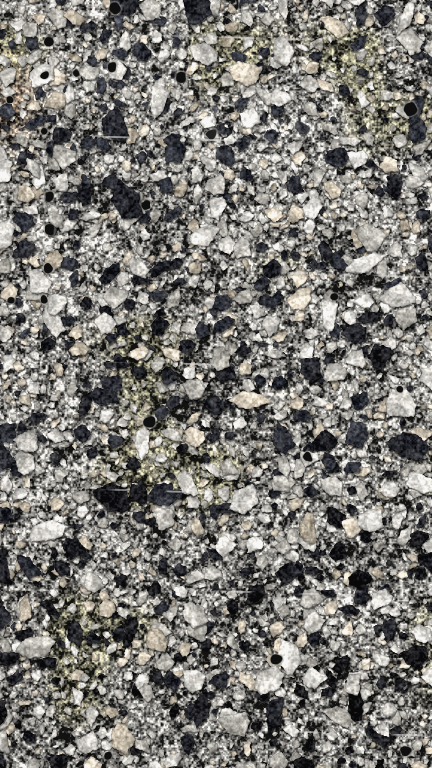
Give the GLSL for this texture, as a Shadertoy shader.

```glsl
// Weathered exposed-aggregate concrete: pale and black stone chips in gritty grey cement.

vec3 hash3(vec2 p) {
    vec3 q = fract(p.xyx * vec3(0.1031, 0.1030, 0.0973));
    q += dot(q, q.yxz + 33.33);
    return fract((q.xxy + q.yzz) * q.zyx);
}

float noise(vec2 p) {
    vec2 i = floor(p), f = fract(p);
    f = f * f * (3.0 - 2.0 * f);
    return mix(mix(hash3(i).x, hash3(i + vec2(1, 0)).x, f.x),
               mix(hash3(i + vec2(0, 1)).x, hash3(i + vec2(1, 1)).x, f.x), f.y);
}

// Signed grain around zero, from clumps down to single sand grains
float grit(vec2 p) {
    return 0.30 * (noise(p * 31.0) - 0.5) + 0.40 * (noise(p * 76.0 + 7.3) - 0.5)
         + 0.70 * (noise(p * 157.0 + 3.1) - 0.5) + 0.55 * (noise(p * 290.0 + 9.7) - 0.5);
}

// Irregular convex chip: intersection of randomly set half planes
float chip(vec2 q, float radius, vec2 seed) {
    float d = -1.0;
    for (int k = 0; k < 6; k++) {
        vec3 h = hash3(seed + float(k) * 17.3);
        float a = (float(k) + 0.75 * h.x) * 1.0472;
        d = max(d, dot(q, vec2(cos(a), sin(a))) - radius * mix(0.72, 1.15, h.y));
    }
    return d;
}

// Scatter one size class of chips over the surface, with shade on their lower side
void addChips(inout vec3 col, vec2 p, float cell, float density, float darkShare, float height) {
    vec2 home = floor(p / cell);
    float grain = grit(p + 4.7);
    float wobble = 0.0045 * (noise(p * 110.0) - 0.5) + 0.002 * (noise(p * 240.0) - 0.5);
    for (int y = -1; y <= 1; y++)
    for (int x = -1; x <= 1; x++) {
        vec2 id = home + vec2(x, y);
        vec2 seed = id + cell * 3100.0 + 60.0;
        vec3 place = hash3(seed), look = hash3(seed + 41.7), form = hash3(seed + 83.1);
        if (place.z > density) continue;

        vec2 q = p / cell - id - 0.5 - 0.65 * (place.xy - 0.5);
        float turn = 6.2832 * form.x, c = cos(turn), s = sin(turn);
        mat2 spin = mat2(c, s, -s, c);
        float stretch = mix(1.0, 1.65, form.y * form.y);
        vec2 squash = vec2(1.0 / stretch, sqrt(stretch));
        float radius = mix(0.23, 0.40, form.z);
        float d = chip(spin * q * squash, radius, seed) * cell + wobble;
        vec2 lift = vec2(-0.0015, 0.0035) / cell;
        float under = chip(spin * (q + lift) * squash, radius, seed) * cell + wobble;

        bool dark = look.x < darkShare;
        vec3 pale = mix(vec3(0.67, 0.66, 0.63), vec3(0.91, 0.90, 0.88), look.y);
        pale = mix(pale, pale * vec3(1.0, 0.96, 0.90), step(0.75, look.z));
        vec3 black = mix(vec3(0.07, 0.07, 0.08), vec3(0.25, 0.26, 0.30),
                         clamp(look.y * 0.55 + height * 0.55 - 0.1, 0.0, 1.0));
        vec3 stone = dark ? black + 0.30 * grain : pale + 0.36 * grain;

        // Broken facet across the chip and a worn rim
        float facet = dot(spin * q, vec2(0.6, 0.8)) + 0.12 * (look.z - 0.5);
        stone *= 1.0 + 0.14 * smoothstep(-0.03, 0.03, facet) - 0.06;
        stone *= 1.0 - 0.22 * smoothstep(-0.004, 0.0, d);

        col *= 1.0 - 0.48 * smoothstep(0.003, -0.002, under);
        col = mix(col, stone, smoothstep(0.0013, -0.0013, d));
    }
}

// Round air holes, sparse and mostly high on the left
void addPits(inout vec3 col, vec2 p, float height) {
    vec2 id = floor(p / 0.075);
    vec3 h = hash3(id + 211.0);
    float chance = 0.04 + 0.35 * smoothstep(0.35, 0.05, p.x) * smoothstep(0.5, 0.8, height);
    vec2 q = p - (id + 0.3 + 0.4 * h.xy) * 0.075;
    float d = length(q) - mix(0.007, 0.015, h.x) + 0.006 * (noise(p * 90.0) - 0.5);
    float open = step(h.z, chance);
    col = mix(col, vec3(0.62, 0.61, 0.58), 0.5 * open * smoothstep(0.006, 0.001, d));
    col = mix(col, vec3(0.06), open * smoothstep(0.0018, -0.0018, d));
}

void mainImage(out vec4 fragColor, in vec2 fragCoord) {
    vec2 p = fragCoord / iResolution.x;
    float height = fragCoord.y / iResolution.y;
    float blotch = noise(p * 5.0 + 2.0) - 0.5;

    // Cement, paler towards the top, with sooty and mossy patches
    float tone = mix(0.48, 0.58, height) + 0.16 * blotch + 1.05 * grit(p);
    float soot = smoothstep(0.16, 0.02, length((p - vec2(0.45, 0.88)) * vec2(1.0, 1.3))
                            + 0.08 * (noise(p * 24.0) - 0.5));
    tone -= 0.27 * soot;
    tone -= 0.30 * smoothstep(0.68, 0.85, noise(p * 42.0 + 13.0));
    vec3 col = vec3(1.01, 1.0, 0.97) * max(tone, 0.07);
    float moss = smoothstep(0.62, 0.85, noise(p * 6.0 + 31.0));
    col *= mix(vec3(1), vec3(0.96, 0.95, 0.82), moss);
    float rust = smoothstep(0.16, 0.0, length((p - vec2(0.02, 1.54)) * vec2(1.4, 1.0)));
    col *= mix(vec3(1), vec3(0.95, 0.84, 0.74), rust);

    // Chips from fine slivers to the largest stones
    addChips(col, p, 0.023, 0.48, 0.13, height);
    addChips(col, p + 0.013, 0.040, 0.58, 0.28, height);
    addChips(col, p + 0.031, 0.064, 0.46, 0.36, height);
    addChips(col, p + 0.057, 0.094, 0.20, 0.26, height);
    addPits(col, p, height);

    // Chalky bloom near the top and thin level scrapes
    float bloom = smoothstep(0.20, 0.0, length((p - vec2(0.60, 1.50)) * vec2(0.9, 1.2)));
    col += 0.16 * bloom * smoothstep(0.35, 0.7, noise(p * 50.0));
    float row = floor(p.y / 0.26);
    vec3 h = hash3(vec2(row, 5.0));
    float line = abs(p.y - (row + 0.3 + 0.4 * h.x) * 0.26 + 0.03 * (p.x - 0.5));
    float span = smoothstep(0.22, 0.12, abs(p.x - 0.25 - 0.6 * h.y));
    float scrape = smoothstep(0.0035, 0.0008, line) * span * smoothstep(0.4, 0.7, noise(p * vec2(25, 90)));
    col = mix(col, vec3(0.88, 0.88, 0.87), 0.6 * scrape);

    fragColor = vec4(clamp(col, 0.03, 0.97), 1.0);
}
```
